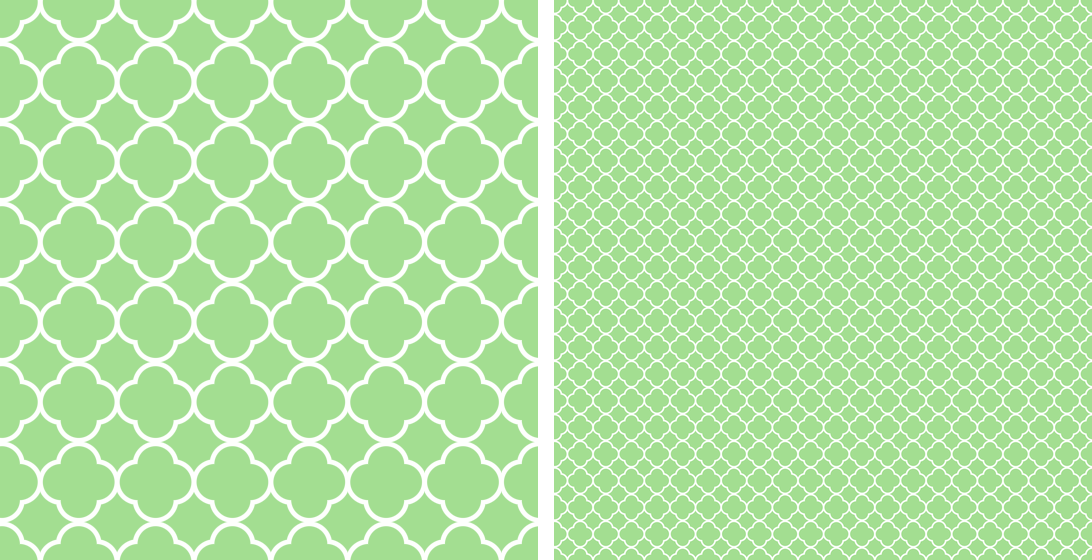
Left, the tile; right, the same tile 3 across and 3 down.
Reproduce this pattern procedurally as a WebGL 1 fragment shader.

```glsl
precision highp float;

uniform vec2 u_resolution;

const vec2 REPEATS = vec2(7.0, 7.0);
const vec2 PHASE = vec2(0.024, -0.026);  // centre of the first motif, in cells
const vec2 PITCH = vec2(1.0, 1.041);     // cell size, in cell widths
const float LOBE_OFFSET = 0.2314;
const float LOBE_RADIUS = 0.2352;
const float CORE_HALF_SIZE = 0.15;
const float LINE_WIDTH = 0.0626;
const vec3 GREEN = vec3(0.64, 0.87, 0.57);
const vec3 WHITE = vec3(0.995, 1.0, 0.993);

// Position relative to the centre of the nearest motif
vec2 cellPosition(vec2 uv, vec2 repeats, vec2 phase, vec2 pitch) {
  return (fract(uv * repeats - phase + 0.5) - 0.5) * pitch;
}

// Four circular lobes joined by a square core
float quatrefoil(vec2 p, float offset, float radius, float core) {
  vec2 q = abs(p);
  q = vec2(max(q.x, q.y), min(q.x, q.y));
  float lobe = length(q - vec2(offset, 0.0)) - radius;
  return min(lobe, q.x - core);
}

// Band lying just outside the zero contour
float outerBand(float d, float width) {
  return abs(d - 0.5 * width) - 0.5 * width;
}

float coverage(float d, float softness) {
  return 1.0 - smoothstep(-softness, softness, d);
}

void main() {
  vec2 uv = gl_FragCoord.xy / u_resolution;
  vec2 pixel = REPEATS * PITCH / u_resolution;

  vec2 p = cellPosition(uv, REPEATS, PHASE, PITCH);
  float shape = quatrefoil(p, LOBE_OFFSET, LOBE_RADIUS, CORE_HALF_SIZE);
  float line = coverage(outerBand(shape, LINE_WIDTH), 0.75 * max(pixel.x, pixel.y));

  gl_FragColor = vec4(mix(GREEN, WHITE, line), 1.0);
}
```
